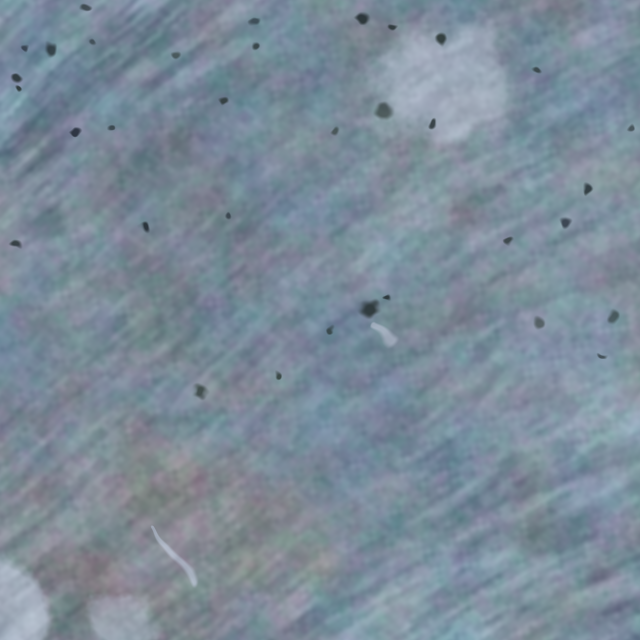
Reproduce this texture procedurally as a Shadertoy shader.

```glsl
// Hazy blue-grey hillside seen from above: slanted streaks, pale scars and dark shrubs.
#define BASE_COLOR vec3(0.488, 0.557, 0.617)
#define PALE_COLOR vec3(0.68, 0.72, 0.785)
#define SHRUB_COLOR vec3(0.15, 0.19, 0.20)
#define WARM_TINT vec3(0.030, -0.012, -0.045)
#define PINK_TINT vec3(0.055, -0.028, 0.022)
#define STREAK_CONTRAST 0.14
#define BROAD_CONTRAST 0.11
#define GRAIN_CONTRAST 0.09
#define SHRUB_COUNT 34
#define SHRUB_SIZE 0.0075

float hash(vec2 p) {
    return fract(sin(dot(p, vec2(127.1, 311.7))) * 43758.5453);
}

// Smooth value noise centred on zero
float noise(vec2 p) {
    vec2 i = floor(p), f = fract(p);
    f = f * f * (3.0 - 2.0 * f);
    float low = mix(hash(i), hash(i + vec2(1, 0)), f.x);
    float high = mix(hash(i + vec2(0, 1)), hash(i + vec2(1, 1)), f.x);
    return mix(low, high, f.y) - 0.5;
}

float fbm(vec2 p) {
    float sum = 0.0, amp = 0.6;
    for (int i = 0; i < 4; i++) {
        sum += amp * noise(p);
        p = mat2(1.6, 1.2, -1.2, 1.6) * p + 17.3;
        amp *= 0.55;
    }
    return sum;
}

// Soft elliptical mask with a ragged rim
float blot(vec2 p, vec2 center, vec2 radius, float rag, float soft) {
    float d = length((p - center) / radius) + rag;
    return 1.0 - smoothstep(1.0 - soft, 1.0 + soft, d);
}

// Thin tapered scratch from a to b
float scratch(vec2 p, vec2 a, vec2 b, float width) {
    vec2 ab = b - a;
    float t = clamp(dot(p - a, ab) / dot(ab, ab), 0.0, 1.0);
    float d = length(p - a - ab * t);
    return 1.0 - smoothstep(0.2 * width, width * (0.6 + 0.6 * t), d);
}

// Slanted relief that flattens towards the right
float relief(vec2 p) {
    float across = p.y - 0.95 * p.x + 0.22 * p.x * p.x + 0.035 * noise(p * 6.0);
    float along = p.x + 0.75 * p.y;
    float strength = 0.75 + 1.1 * noise(p * 4.0 + 40.0);
    float streaks = noise(vec2(along * 8.0, across * 42.0))
                  + 0.6 * noise(vec2(along * 20.0, across * 85.0) + 9.0);
    float bands = noise(vec2(along * 2.5, across * 11.0) + 23.0);
    return STREAK_CONTRAST * strength * streaks + 0.07 * bands;
}

// Scattered irregular shrubs, denser towards the top
float shrubs(vec2 p, float aspect) {
    vec2 warped = p + 0.008 * vec2(noise(p * 85.0), noise(p * 85.0 + 31.0));
    float mask = 0.0;
    for (int i = 0; i < SHRUB_COUNT; i++) {
        float id = float(i) + 1.0;
        vec2 center = vec2(aspect * hash(vec2(id, 1.7)), pow(hash(vec2(id, 5.3)), 0.45));
        float size = SHRUB_SIZE * (0.6 + 0.9 * pow(hash(vec2(id, 8.1)), 2.0));
        vec2 shape = size * vec2(0.8 + 0.6 * hash(vec2(id, 3.9)), 1.0);
        float density = 0.6 + 0.4 * hash(vec2(id, 6.2));
        mask = max(mask, density * blot(warped, center, shape, 0.0, 0.5));
    }
    return mask;
}

void mainImage(out vec4 fragColor, in vec2 fragCoord) {
    vec2 uv = fragCoord / iResolution.y;
    float aspect = iResolution.x / iResolution.y;
    vec2 turned = mat2(0.8, 0.6, -0.6, 0.8) * uv;
    float rag = fbm(uv * 20.0);

    // Ground tone, streaks and fine grain
    float tone = relief(uv) + BROAD_CONTRAST * fbm(uv * 3.5 + 11.0);
    tone += GRAIN_CONTRAST * (0.6 * noise(turned * 60.0) + 0.6 * noise(turned * 115.0 + 5.0));
    vec3 color = BASE_COLOR + tone * vec3(1.0, 1.0, 0.93);

    // Patchy pink, teal and warm tints
    color += PINK_TINT * (noise(uv * 32.0 + 3.0) + 0.7 * noise(turned * 70.0 + 61.0));
    color += WARM_TINT * (0.8 * noise(uv * 7.0 + 50.0) + noise(uv * 18.0 + 80.0));
    color += WARM_TINT * blot(uv, vec2(0.2, 0.15), vec2(0.32, 0.17), rag, 0.6);

    // Shaded hollows
    color -= 0.035 * blot(uv, vec2(0.26, 0.76), vec2(0.17, 0.11), rag, 0.7);
    color -= 0.05 * blot(uv, vec2(0.11, 0.08), vec2(0.09, 0.08), rag, 0.5);
    color -= 0.07 * blot(uv, vec2(0.065, 0.655), vec2(0.032, 0.026), rag, 0.5);

    // Bare pale ground and scratches
    float pale = 0.75 * blot(uv, vec2(0.71, 0.86), vec2(0.11, 0.085), 1.1 * rag, 0.4);
    pale = max(pale, 0.8 * blot(uv, vec2(0.01, 0.04), vec2(0.065, 0.075), 0.5 * rag, 0.15));
    pale = max(pale, 0.55 * blot(uv, vec2(0.195, 0.035), vec2(0.045, 0.04), 1.5 * rag, 0.3));
    vec2 bent = uv + 0.012 * vec2(noise(uv * 35.0), noise(uv * 35.0 + 7.0));
    pale = max(pale, 0.75 * scratch(bent, vec2(0.24, 0.175), vec2(0.305, 0.09), 0.008));
    pale = max(pale, 0.8 * scratch(bent, vec2(0.583, 0.492), vec2(0.615, 0.467), 0.009));
    color = mix(color, PALE_COLOR + 0.8 * tone, pale);

    // Shrubs, a few of them greener
    vec3 shrub = SHRUB_COLOR + vec3(0.04, 0.06, -0.02) * noise(uv * 25.0 + 90.0);
    color = mix(color, shrub, 0.92 * shrubs(uv, aspect));
    fragColor = vec4(clamp(color, 0.0, 1.0), 1.0);
}
```
